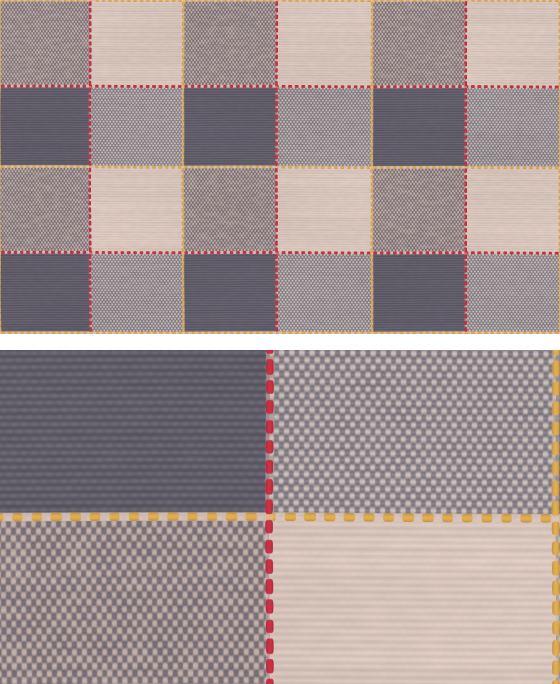
Top, the full canvas; bottom, a detail of the centre.
This pattern is drawn by a Shadertoy shader. Its source:

```glsl
// Woven checked cloth: light and dark threads with dashed red and gold stripes.

#define REPEATS vec2(3.0, 2.009)      // checks across and down the canvas
#define SPLIT vec2(0.497, 0.516)      // where the red stripe divides a check
#define THREADS vec2(56.0, 70.0)      // warp and weft threads per check
#define STITCHES vec2(29.0, 25.0)     // dashes per check along each stripe
#define STRIPE vec2(0.0068, 0.0086)   // half width of a stripe, in checks
#define SLUB 0.35                     // unevenness of the weave
#define RIB 0.10                      // shading across each weft thread
#define SAMPLES 4                     // antialiasing grid per pixel side
#define RED vec3(0.74, 0.18, 0.25)
#define GOLD vec3(0.82, 0.63, 0.29)
#define CORD vec3(0.85, 0.77, 0.73)
#define CONTRAST 0.58                 // how far crossing threads stand apart

const float PI = 3.14159265;

vec2 hash2(vec2 p) {
    vec3 h = fract(p.xyx * vec3(0.1031, 0.1030, 0.0973));
    h += dot(h, h.yzx + 33.33);
    return fract((h.xx + h.yz) * h.zy);
}

// Distance to the nearest scattered point
float cellular(vec2 p) {
    vec2 cell = floor(p), f = fract(p);
    float nearest = 2.0;
    for (int y = -1; y <= 1; y++)
    for (int x = -1; x <= 1; x++) {
        vec2 o = vec2(x, y);
        vec2 d = o + hash2(cell + o) - f;
        nearest = min(nearest, dot(d, d));
    }
    return sqrt(nearest);
}

// Hand-loom drift of the stripes, in canvas fractions
vec2 drift(vec2 p) {
    float bow = 0.0046 * sin(PI * p.x) + 0.0022 * sin(2.0 * PI * p.x);
    float sway = 0.0012 * sin(PI * p.y) + 0.0004 * sin(23.0 * p.y + 5.0 * p.x);
    float sag = -0.003 * p.x * sin(PI * p.y) + 0.0006 * sin(17.0 * p.x);
    return vec2(bow + sway * (1.0 - p.x), sag);
}

// Plain weave: warp and weft show through each other as staggered dots
vec3 weave(vec2 q) {
    vec2 f = fract(q), t = q * THREADS;
    bool darkWarp = f.x < SPLIT.x, darkWeft = f.y > SPLIT.y;
    vec3 warp = darkWarp ? vec3(0.365, 0.345, 0.395) : vec3(0.82, 0.765, 0.74);
    vec3 weft = darkWeft ? vec3(0.39, 0.38, 0.43) : vec3(0.855, 0.765, 0.715);

    // Short flecks where one thread rides over its neighbours
    float slub = cellular(t * vec2(0.34, 0.6)) - 0.5;
    float crossing = cos(2.0 * PI * t.x) * cos(PI * t.y);
    float dotted = smoothstep(-0.6, 0.6, crossing + SLUB * slub);
    float weftOver = 0.49 + CONTRAST * (dotted - 0.5);
    vec3 col = mix(warp, weft, weftOver);

    // Rounded threads, uneven yarn tone and slow fading
    float rib = cos(2.0 * PI * t.y) * (darkWeft ? 1.0 : 0.35);
    float yarn = hash2(vec2(floor(t.y), floor(q.x * 2.0))).x - 0.5;
    float fade = sin(q.x * 4.1 + sin(q.y * 3.0)) * sin(q.y * 5.3 + q.x);
    return col * (1.0 + RIB * rib + 0.03 * yarn + 0.03 * slub + 0.015 * fade);
}

// One dashed stripe; across is in half widths, along counts dashes
vec3 stitch(vec3 col, float across, float along, vec3 dye, float fill, float cord) {
    float size = fill * (0.88 + 0.24 * hash2(vec2(floor(along), fill * 50.0)).x);
    float a = abs(fract(along) - 0.5) * 2.0 / size;
    float x = abs(across);
    float dash = 1.0 - smoothstep(0.6, 1.3, pow(x, 4.0) + pow(a, 4.0));
    float shade = 1.08 - 0.2 * x * x;
    col = mix(col, CORD, cord * (1.0 - smoothstep(0.8, 1.2, x)));
    return mix(col, dye * shade, dash);
}

vec3 cloth(vec2 p) {
    p.y = 1.0 - p.y;
    vec2 q = (p + drift(p) - vec2(0.0, 0.001)) * REPEATS;
    vec3 col = weave(q);

    // Gold stripes bound each check, red stripes divide it
    vec2 gold = fract(q + 0.5) - 0.5, red = fract(q) - SPLIT;
    bvec2 isRed = lessThan(abs(red), abs(gold));
    vec2 across = mix(gold, red, vec2(isRed)) / STRIPE;
    vec2 along = q * STITCHES;
    col = stitch(col, across.y, along.x, isRed.y ? RED : GOLD, 0.58, 0.9);
    return stitch(col, across.x, along.y, isRed.x ? RED : GOLD, 0.72, 0.5);
}

void mainImage(out vec4 fragColor, in vec2 fragCoord) {
    vec3 sum = vec3(0.0);
    for (int j = 0; j < SAMPLES; j++)
    for (int i = 0; i < SAMPLES; i++) {
        vec2 offset = (vec2(i, j) + 0.5) / float(SAMPLES) - 0.5;
        sum += cloth((fragCoord + offset) / iResolution.xy);
    }
    fragColor = vec4(sum / float(SAMPLES * SAMPLES), 1.0);
}
```
